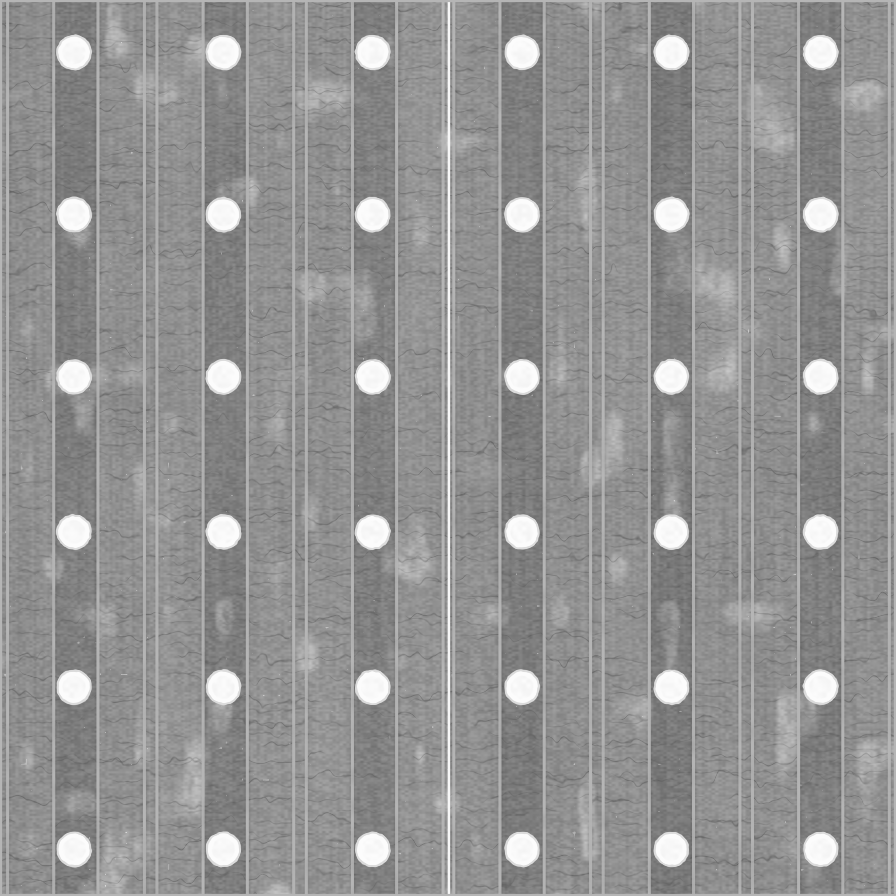
A Shadertoy shader for this texture:

```glsl
const float COLUMNS = 6.0;
const float ROWS = 6.0;

// Greys
const float PLATE_GREY = 0.57;
const float CHANNEL_GREY = 0.495;
const float LINE_GREY = 0.71;
const float SEAM_GREY = 0.97;
const float RIM_GREY = 0.86;
const float DOT_GREY = 0.99;

// Line positions inside one column, in column widths
const vec4 LINE_POS = vec4(0.051, 0.36, 0.656, 0.967);
const float LINE_HALF = 0.0017;
const float SEAM_HALF = 0.0014;
const float BORDER = 0.0024;
const float RIGHT_SHIFT = 0.002;

// Dots: first height, pitch and the tighter pitch of the lower middle rows
const float DOT_X = 0.496;
const float DOT_RADIUS = 0.0198;
const float DOT_FIRST = 0.052;
const float DOT_PITCH = 0.181;
const float DOT_TIGHTEN = 0.0078;

// Wear
const float GRAIN = 0.09;
const float STREAK = 0.035;
const float CRACK_DEPTH = 0.105;
const float CRACK_HALF = 0.0007;
const float STAIN = 0.12;

float hash(vec2 p) {
    return fract(sin(dot(p, vec2(127.1, 311.7))) * 43758.5453);
}

float noise(vec2 p) {
    vec2 i = floor(p), f = fract(p);
    f = f * f * (3.0 - 2.0 * f);
    return mix(mix(hash(i), hash(i + vec2(1, 0)), f.x),
               mix(hash(i + vec2(0, 1)), hash(i + vec2(1, 1)), f.x), f.y);
}

float fbm(vec2 p) {
    float sum = 0.0, amp = 0.5;
    for (int i = 0; i < 4; i++) {
        sum += amp * noise(p);
        p = p * 2.03 + 17.3;
        amp *= 0.5;
    }
    return sum / 0.9375;
}

// Coverage of a shape whose edge lies at distance d = size
float cover(float d, float size, float px) {
    return 1.0 - smoothstep(size - 0.6 * px, size + 0.6 * px, d);
}

// Broken, wavering horizontal cracks
float cracks(vec2 p, float density, float seed, float px) {
    float warp = 1.1 * fbm(p * vec2(26.0, 18.0) + seed)
               + 0.45 * noise(p * vec2(110.0, 60.0) + seed);
    float v = p.y * density + warp;
    float row = floor(v);
    float d = abs(fract(v) - 0.5) / density;
    float gaps = smoothstep(0.42, 0.62, noise(vec2(p.x * 30.0 + seed, row * 7.3)));
    return gaps * cover(d, CRACK_HALF, 1.5 * px);
}

void mainImage(out vec4 fragColor, in vec2 fragCoord) {
    vec2 uv = fragCoord / iResolution.xy;
    float px = 1.0 / min(iResolution.x, iResolution.y);
    float x = uv.x + RIGHT_SHIFT * step(0.5, uv.x);
    float column = floor(x * COLUMNS);
    float cellX = fract(x * COLUMNS);

    // Plates and the darker channels between them
    float channelMid = 0.5 * (LINE_POS.y + LINE_POS.z);
    float channelHalf = 0.5 * (LINE_POS.z - LINE_POS.y);
    float channel = cover(abs(cellX - channelMid) / COLUMNS, channelHalf / COLUMNS, px);
    float grey = mix(PLATE_GREY, CHANNEL_GREY, channel);
    grey += 0.02 * (hash(vec2(column, 3.0 + channel)) - 0.5);
    grey += 0.05 * (fbm(uv * vec2(12.0, 9.0)) - 0.5);

    // Grain, brushed streaks and cracks
    grey += GRAIN * (noise(uv * vec2(260.0, 420.0)) - 0.5);
    grey += STREAK * (noise(uv * vec2(330.0, 5.0)) - 0.5);
    float crack = cracks(uv, 44.0, 3.7, px) + 0.7 * cracks(uv, 71.0, 41.0, px);
    grey -= CRACK_DEPTH * min(crack, 1.0) * mix(1.0, 0.45, channel);

    // Pale stains and specks
    float stain = smoothstep(0.76, 0.95, noise(uv * vec2(32.0, 19.0) + 5.0));
    grey += STAIN * stain * (0.4 + noise(uv * vec2(150.0, 70.0)));
    grey += 0.2 * smoothstep(0.965, 1.0, noise(uv * 170.0 + 9.0));

    // Ruled lines with a dark shoulder and uneven wear
    for (int i = 0; i < 4; i++) {
        float d = abs(cellX - LINE_POS[i]) / COLUMNS;
        float wear = 0.8 + 0.25 * noise(vec2(column * 9.0 + float(i) * 3.1, uv.y * 60.0));
        grey -= 0.03 * (1.0 - smoothstep(LINE_HALF, 3.0 * LINE_HALF, d));
        grey = mix(grey, LINE_GREY, min(wear, 1.0) * cover(d, LINE_HALF, px));
    }

    // Bright centre seam and pale border
    grey = mix(grey, SEAM_GREY, cover(abs(uv.x - 0.501), SEAM_HALF, px));
    vec2 edge = min(uv, 1.0 - uv);
    grey = mix(grey, LINE_GREY, cover(min(edge.x, edge.y), BORDER, px));

    // Dots with a soft ragged rim
    float row = floor(uv.y * ROWS);
    float dotY = DOT_FIRST + DOT_PITCH * row - DOT_TIGHTEN * clamp(row - 1.0, 0.0, 2.0);
    float dotX = (floor(uv.x * COLUMNS) + DOT_X) / COLUMNS;
    float r = length(uv - vec2(dotX, dotY)) + 0.0012 * (noise(uv * 260.0) - 0.5);
    float face = DOT_GREY - 0.035 * noise(uv * 200.0) * cover(r, 0.65 * DOT_RADIUS, 2.0 * px);
    grey = mix(grey, RIM_GREY, cover(r, DOT_RADIUS, px));
    grey = mix(grey, face, cover(r, 0.88 * DOT_RADIUS, px));

    fragColor = vec4(vec3(clamp(grey, 0.0, 1.0)), 1.0);
}
```
